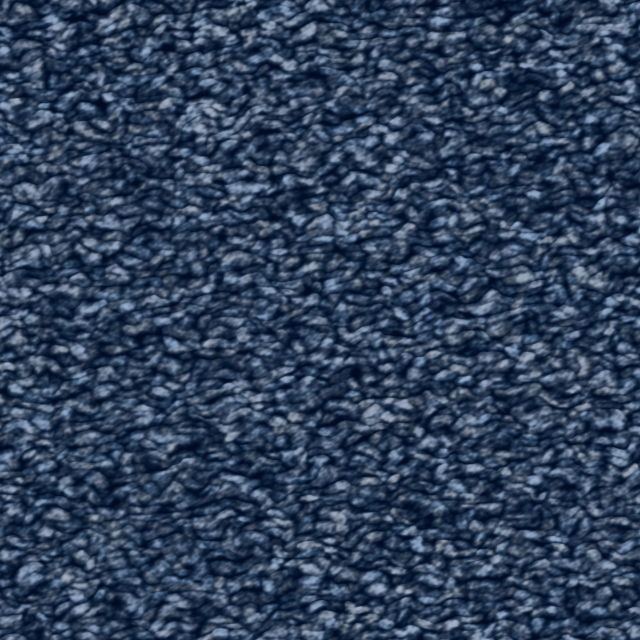
Reproduce this texture procedurally as a WebGL 2 fragment shader.

```glsl
#version 300 es
precision highp float;
// Dense navy carpet pile: small slanted tufts with pale tips and dark gaps.

uniform vec2 u_resolution;
out vec4 fragColor;

vec2 hash2(vec2 cell) {
  vec3 a = fract(cell.xyx * vec3(0.1031, 0.1030, 0.0973));
  a += dot(a, a.yzx + 33.33);
  return fract((a.xx + a.yz) * a.zy);
}

mat2 rotation(float angle) {
  float c = cos(angle), s = sin(angle);
  return mat2(c, -s, s, c);
}

float cornerSlope(vec2 cell, vec2 offset) {
  float angle = 6.2832 * hash2(cell + 71.0).x;
  return dot(vec2(cos(angle), sin(angle)), offset);
}

float gradientNoise(vec2 p) {
  vec2 i = floor(p), f = fract(p);
  vec2 u = f * f * f * (f * (f * 6.0 - 15.0) + 10.0);
  vec2 e = vec2(1.0, 0.0);
  float low = mix(cornerSlope(i, f), cornerSlope(i + e, f - e), u.x);
  float high = mix(cornerSlope(i + e.yx, f - e.yx), cornerSlope(i + 1.0, f - 1.0), u.x);
  return mix(low, high, u.y);
}

// Softly overlapping tufts: x = height, y = tone, z = light from above, w = tint.
vec4 tufts(vec2 p) {
  vec2 home = floor(p);
  float total = 0.0;
  vec3 blend = vec3(0.0);
  for (int y = -1; y <= 1; y++) {
    for (int x = -1; x <= 1; x++) {
      vec2 cell = home + vec2(x, y);
      vec2 traits = hash2(cell + 19.0);
      vec2 look = hash2(cell + 137.0);
      vec2 offset = p - cell - mix(vec2(0.08), vec2(0.92), hash2(cell));
      vec2 q = rotation((traits.y - 0.5) * 2.4) * offset * vec2(0.82, 1.25);
      float weight = exp(11.0 * (0.45 * traits.x - dot(q, q)));
      total += weight;
      blend += weight * vec3(look.x * 2.0 - 1.0, offset.y, look.y - 0.5);
    }
  }
  return vec4(log(total) / 11.0, blend / total);
}

void main() {
  vec2 uv = gl_FragCoord.xy / u_resolution.y;

  // Lean the pile upward to the right and bend its rows
  vec2 slanted = rotation(0.16) * uv;
  vec2 bend = vec2(gradientNoise(uv * 21.0), gradientNoise(uv * 21.0 + 40.0));
  slanted += 0.011 * bend;
  vec4 pile = tufts(slanted * vec2(52.0, 76.0) + 200.0);

  // Fine strands and broad worn patches
  float strands = gradientNoise(slanted * vec2(78.0, 120.0) + 90.0);
  float fibres = gradientNoise(rotation(0.5) * uv * vec2(120.0, 180.0) + 310.0);
  float patches = gradientNoise(uv * 3.5 + 12.0);
  float contrast = 0.6 + 0.1 * gradientNoise(uv * 2.2 + 57.0);

  // Light and shade, with softened highlights
  float light = 4.2 * (pile.x - 0.1) + 0.75 * pile.y + 1.0 * pile.z;
  light += 1.3 * strands + 1.0 * fibres + 0.15 * patches;
  float tone = 0.26 * exp(contrast * light);
  float highlight = max(tone - 0.4, 0.0);
  tone = min(tone, 0.4) + 0.3 * (1.0 - exp(-highlight / 0.3));

  // Navy to pale steel blue, with some tufts bluer than others
  vec3 colour = tone + vec3(-0.07, 0.0, 0.098);
  colour += pile.w * vec3(-0.05, 0.0, 0.05) * smoothstep(0.05, 0.35, tone);
  fragColor = vec4(clamp(colour, vec3(0.01, 0.04, 0.11), vec3(1.0)), 1.0);
}
```
